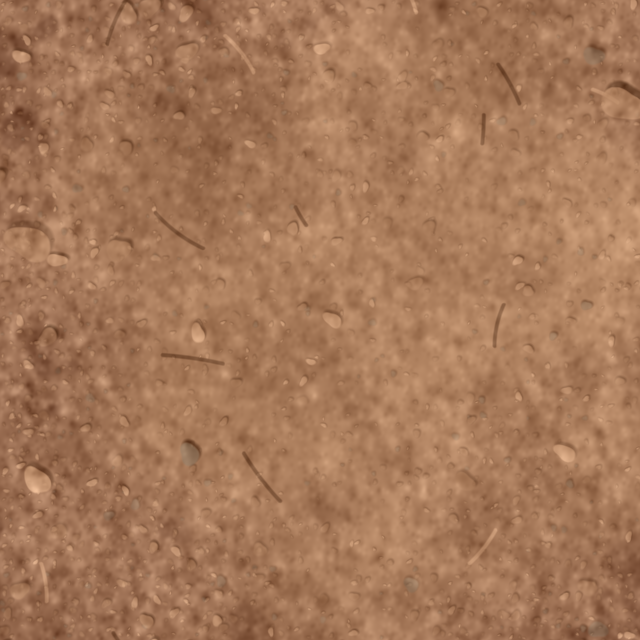
Write a Shadertoy shader that draws this texture.

```glsl
// Draws trodden brown earth with grit, half-buried pebbles, small shadows and bits of twig.
#define SOIL vec3(0.685, 0.505, 0.372)
#define SHADOW vec3(0.33, 0.19, 0.10)
#define PALE vec3(0.88, 0.69, 0.54)
#define SLATE vec3(0.50, 0.45, 0.38)
#define SHADE_DIR vec2(0.5, 0.86)
#define BLUR 0.0024
#define GRAIN 0.17
#define RELIEF 0.20
#define LITTER_DARKENING 0.062

vec3 hash3(vec2 p) {
    vec3 q = fract(p.xyx * vec3(0.1031, 0.1030, 0.0973));
    q += dot(q, q.yxz + 33.33);
    return fract((q.xxy + q.yzz) * q.zyx);
}

mat2 turn(float a) {
    float c = cos(a), s = sin(a);
    return mat2(c, s, -s, c);
}

// Cellular noise: one soft light or dark blob per cell, centred on zero
float blobs(vec2 p) {
    vec2 cell = floor(p);
    float sum = 0.0;
    for (int j = -1; j <= 1; j++)
    for (int i = -1; i <= 1; i++) {
        vec2 id = cell + vec2(i, j);
        vec3 h = hash3(id + 200.0);
        vec2 d = p - id - h.xy;
        sum += (h.z - 0.5) * exp(-5.0 * dot(d, d));
    }
    return sum;
}

// Share of loose litter: low on the trodden middle, high at left and corners
float litter(vec2 p) {
    float reach = length(p - vec2(0.63, 0.53));
    reach += 0.07 * sin(9.0 * p.x + 4.0 * p.y) + 0.06 * sin(15.0 * p.y - 6.0 * p.x + 1.0);
    return smoothstep(0.2, 0.72, reach);
}

// Signed distance to a lumpy oval
float lump(vec2 d, float radius, vec3 h) {
    d = turn(h.y * 6.28) * d * vec2(1.0, 1.0 + 0.5 * h.z);
    float a = atan(d.y, d.x);
    return length(d) - radius * (1.0 + 0.13 * sin(2.0 * a + h.x * 9.0) + 0.09 * sin(3.0 * a + h.z * 20.0));
}

// Scattered pebbles, each with a dark crescent on its far side
vec3 pebbles(vec3 col, vec2 uv, float scale, float density, float strength) {
    vec2 p = uv * scale, cell = floor(p);
    float soft = BLUR * scale;
    for (int j = -1; j <= 1; j++)
    for (int i = -1; i <= 1; i++) {
        vec2 id = cell + vec2(i, j);
        vec3 h = hash3(id + scale * 7.0), k = hash3(id + scale * 3.0 + 71.0);
        if (h.z > density * (0.4 + litter((id + 0.5) / scale))) continue;
        vec2 d = p - id - 0.2 - 0.6 * h.xy;
        float radius = mix(0.13, 0.33, k.x * k.x);
        float body = 1.0 - smoothstep(-soft, soft, lump(d, radius, k));
        float shade = 1.0 - smoothstep(-1.6 * soft, 1.6 * soft, lump(d - SHADE_DIR * radius * 0.36, radius, k));
        float facing = -dot(d, SHADE_DIR) / radius;
        vec3 stone = mix(SOIL - 0.03, PALE, k.z * k.z);
        if (k.z < 0.1) stone = SLATE;
        stone += 0.055 * facing;
        col = mix(col, SHADOW, shade * (1.0 - body) * strength * (0.35 + 0.65 * k.y));
        col = mix(col, stone, body * (0.45 + 0.5 * k.z) * strength);
    }
    return col;
}

// Sparse bent twigs, mostly upright and leaning left
vec3 twigs(vec3 col, vec2 uv, float scale) {
    vec2 p = uv * scale, cell = floor(p);
    float soft = BLUR * scale;
    for (int j = -1; j <= 1; j++)
    for (int i = -1; i <= 1; i++) {
        vec2 id = cell + vec2(i, j);
        vec3 h = hash3(id + 431.0), k = hash3(id + 617.0);
        if (h.z > 0.3) continue;
        vec2 d = turn(-0.4 + (k.x - 0.5) * 2.2) * (p - id - h.xy);
        d.x += (k.y - 0.5) * d.y * d.y;
        d.y -= clamp(d.y, -0.1 - 0.25 * k.z, 0.1 + 0.25 * k.z);
        float stem = 1.0 - smoothstep(0.0, 1.5 * soft, length(d) - 0.008);
        col = mix(col, k.y > 0.75 ? PALE : SHADOW, stem * 0.5);
    }
    return col;
}

void mainImage(out vec4 fragColor, in vec2 fragCoord) {
    vec2 uv = fragCoord / iResolution.y;
    float loose = litter(uv);

    // Broad patches and damp hollows
    float tone = 0.13 * blobs(uv * 4.0) + 0.12 * blobs(uv * 11.0 + 5.0);
    tone -= LITTER_DARKENING * loose;
    float hollow = blobs(uv * 9.0 + 40.0) + 0.4 * blobs(uv * 30.0);
    tone -= 0.13 * smoothstep(0.14, 0.32, hollow) * loose;
    vec3 col = SOIL + tone * vec3(1.0, 0.95, 0.82);
    col += vec3(-0.006, -0.006, 0.008) * loose;

    // Pebbles from fine grit to the largest stones
    col = pebbles(col, uv, 76.0, 0.38, 0.55);
    col = pebbles(col, uv, 39.0, 0.34, 0.6);
    col = pebbles(col, uv, 19.0, 0.24, 0.75);
    col = twigs(col, uv, 7.0);
    col = pebbles(col, uv, 9.0, 0.13, 0.9);

    // Fine grain, slightly drawn out along a steep slant, lit from below left
    vec2 g = turn(0.35) * uv * vec2(1.0, 0.85);
    float grain = 0.8 * blobs(g * 28.0) + blobs(g * 62.0 + 9.0) + 0.7 * blobs(g * 125.0 + 3.0);
    float relief = blobs(g * 48.0) - blobs(g * 48.0 + SHADE_DIR * 0.35);
    col += (GRAIN * grain + RELIEF * relief) * vec3(0.92, 0.9, 0.83) * (0.7 + 0.4 * loose);

    fragColor = vec4(clamp(col, 0.0, 1.0), 1.0);
}
```
